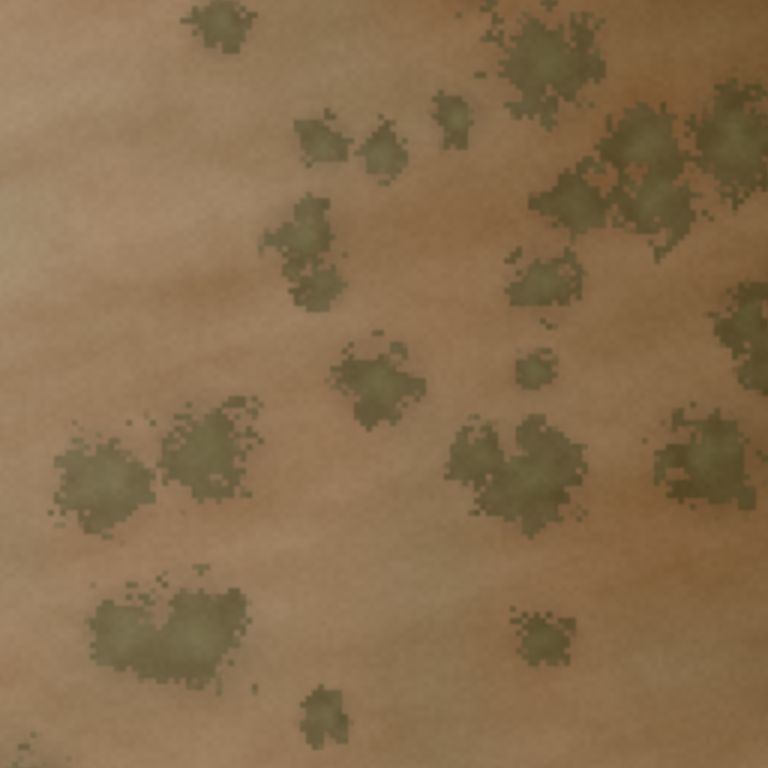
Write a WebGL 2 fragment shader that draws this texture.

```glsl
#version 300 es
precision highp float;
// Dry sandy ground seen from above, with clumps of ragged olive scrub.
// Soil is a tilted light ramp plus stretched fractal noise; shrubs are jittered
// discs whose edges are eroded on a fine grid and then softly interpolated.
uniform vec2 u_resolution;
out vec4 fragColor;

float hash(vec2 p) {
    return fract(sin(dot(p, vec2(127.1, 311.7))) * 43758.5453);
}

float noise(vec2 p) {
    vec2 i = floor(p), f = fract(p);
    f = f * f * (3.0 - 2.0 * f);
    return mix(mix(hash(i), hash(i + vec2(1, 0)), f.x),
               mix(hash(i + vec2(0, 1)), hash(i + vec2(1, 1)), f.x), f.y);
}

float fbm(vec2 p) {
    float sum = 0.0, amp = 0.5;
    for (int i = 0; i < 5; i++) {
        sum += amp * noise(p);
        p = mat2(1.6, 0.3, -0.3, 1.6) * p * 1.2 + 7.3;
        amp *= 0.5;
    }
    return sum / 0.97;
}

// Depth inside the nearest shrub: 1 at its centre, 0 at the rim
float shrubDepth(vec2 p) {
    vec2 home = floor(p * 9.0);
    float depth = -1.0;
    for (int y = -1; y <= 1; y++) {
        for (int x = -1; x <= 1; x++) {
            vec2 id = home + vec2(x, y);
            vec2 jitter = vec2(hash(id + 3.7), hash(id + 19.1));
            vec2 centre = (id + 0.15 + 0.7 * jitter) / 9.0;
            vec2 fromGrove = (centre - vec2(0.61, 0.56)) / vec2(0.36, 0.31);
            float chance = 0.1 + 0.75 * exp(-dot(fromGrove, fromGrove));
            float radius = mix(0.035, 0.085, hash(id + 41.3));
            if (hash(id + 57.9) < chance)
                depth = max(depth, 1.0 - length(p - centre) / radius);
        }
    }
    return depth;
}

// Leaf cover of one fine grid cell, with lobes and missing specks
float leafCell(vec2 cell) {
    vec2 p = (cell + 0.5) / 128.0;
    float lobes = 0.75 * (noise(p * 42.0) - 0.5);
    float specks = 0.42 * hash(cell + 5.0);
    return smoothstep(-0.03, 0.08, shrubDepth(p) + lobes - specks);
}

void main() {
    vec2 uv = gl_FragCoord.xy / u_resolution;

    // Soil: pale at the left, deep brown toward the upper right
    float drifts = fbm(vec2(uv.x * 2.2, uv.y * 9.0 - uv.x * 2.6) + 4.0);
    float mottle = fbm(uv * vec2(14.0, 24.0) + 11.0);
    float shade = uv.x + 0.35 * uv.x * (uv.y - 0.5)
                + 0.75 * (0.5 - drifts) + 0.3 * (0.5 - mottle);
    vec3 soil = mix(vec3(0.625, 0.525, 0.405), vec3(0.49, 0.365, 0.225),
                    clamp(shade, -0.15, 1.2));
    soil.r += 0.03 * (noise(uv * 7.0 + 31.0) - 0.5);

    // Scrub: blend the four surrounding cells with a tightened ramp
    vec2 grid = uv * 128.0 - 0.5;
    vec2 cell = floor(grid);
    vec2 f = smoothstep(0.1, 0.9, fract(grid));
    float leaves = mix(mix(leafCell(cell), leafCell(cell + vec2(1, 0)), f.x),
                       mix(leafCell(cell + vec2(0, 1)), leafCell(cell + vec2(1, 1)), f.x), f.y);
    float depth = shrubDepth(uv);
    vec3 scrub = mix(vec3(0.455, 0.41, 0.29), vec3(0.335, 0.285, 0.155),
                     clamp(uv.x + 0.5 * (0.5 - drifts), 0.0, 1.0));
    scrub += vec3(0.03, 0.045, 0.03) * smoothstep(0.4, 1.0, depth);
    scrub += 0.05 * (noise(uv * 45.0 + 9.0) - 0.5);

    // Faint litter around the shrubs, then leaves and fine grain
    soil *= 1.0 - 0.07 * smoothstep(-0.35, 0.4, depth);
    vec3 color = mix(soil, scrub, 0.92 * leaves);
    color += 0.022 * (noise(uv * 128.0) - 0.5);
    fragColor = vec4(color, 1.0);
}
```
